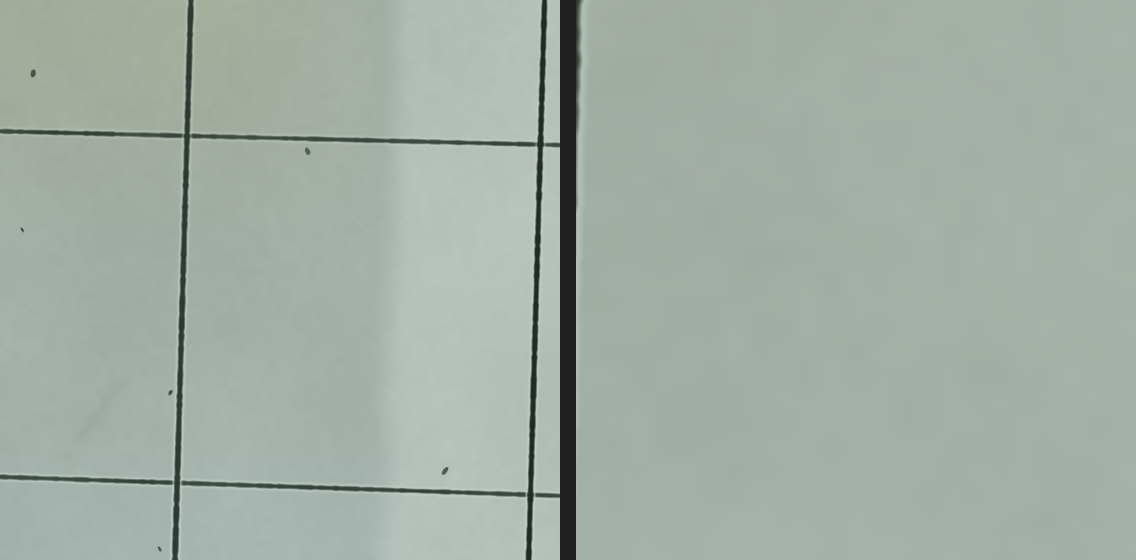
Left, the full canvas; right, a detail of the centre.
Give the GLSL for this texture, as a WebGL 2 fragment shader.

```glsl
#version 300 es
precision highp float;
// Pale grey-green wall tiles, larger than half the canvas, with thin dark joints.
// Two slightly skewed line families give the grid; value noise adds stains and
// rough joint edges, a broad sheen lights the right side, and a loop adds specks.
uniform vec2 u_resolution;
out vec4 outColor;

const vec3 GLAZE = vec3(0.635, 0.678, 0.645);
const vec3 SHEEN = vec3(0.708, 0.750, 0.727);
const vec3 OLIVE = vec3(0.640, 0.675, 0.590);
const vec3 COOL  = vec3(0.645, 0.705, 0.690);
const vec3 SMUDGE = vec3(0.55, 0.60, 0.56);
const vec3 HALO  = vec3(0.77, 0.83, 0.79);
const vec3 JOINT_DARK = vec3(0.13, 0.17, 0.14);
const vec3 JOINT_SOFT = vec3(0.26, 0.31, 0.27);
const float COLUMN_STEP = 0.6315;
const int SPECKS = 6;

// Integer-mixing hash, result in 0..1
float hash(vec2 cell) {
  uvec2 q = uvec2(ivec2(cell)) * uvec2(1597334673u, 3812015801u);
  uint n = (q.x ^ q.y) * 1597334673u;
  n = (n ^ (n >> 15)) * 2246822519u;
  n ^= n >> 13;
  return float(n >> 8) / 16777216.0;
}

float noise(vec2 p) {
  vec2 i = floor(p), f = fract(p);
  f = f * f * (3.0 - 2.0 * f);
  return mix(mix(hash(i), hash(i + vec2(1, 0)), f.x),
             mix(hash(i + vec2(0, 1)), hash(i + vec2(1, 1)), f.x), f.y);
}

float fbm(vec2 p) {
  float sum = 0.0, gain = 0.5;
  for (int i = 0; i < 5; i++) {
    sum += gain * noise(p);
    p = p * 2.03 + 17.0;
    gain *= 0.5;
  }
  return sum;
}

float segment(vec2 p, vec2 a, vec2 b) {
  vec2 d = b - a;
  return length(p - a - d * clamp(dot(p - a, d) / dot(d, d), 0.0, 1.0));
}

// Distance to the nearest whole number, scaled by the spacing
float lineDistance(float t, float spacing) {
  return abs(t - round(t)) * spacing;
}

// Dark joint with a thin bright rim on both sides
vec3 drawJoint(vec3 base, float d, float halfWidth, float soft, vec3 ink, float rim) {
  float band = smoothstep(0.0, 0.002, d - halfWidth)
             * (1.0 - smoothstep(0.002, 0.007, d - halfWidth));
  base = mix(base, HALO, band * rim);
  return mix(base, ink, 1.0 - smoothstep(halfWidth - soft, halfWidth + soft, d));
}

vec3 glaze(vec2 p, vec2 tile) {
  vec3 c = mix(GLAZE, COOL, 0.8 * (1.0 - smoothstep(0.0, 0.5, p.y)));
  float olive = smoothstep(0.55, 1.0, p.y) * (1.0 - smoothstep(0.35, 0.75, p.x));
  c = mix(c, OLIVE, 0.75 * olive);
  float edge = 0.685 + 0.02 * p.y + 0.015 * (noise(p * 7.0) - 0.5);
  c = mix(c, SHEEN, 0.9 * smoothstep(-0.03, 0.035, p.x - edge));
  c += 0.02 * exp(-30.0 * dot(p - vec2(0.86, 0.57), p - vec2(0.86, 0.57)));
  c += 0.045 * (fbm(p * 5.0 + 30.0) - 0.48);
  c += 0.012 * (noise(p * 70.0) - 0.5);
  c += 0.010 * (hash(tile + 5.0) - 0.5);
  float streak = segment(p, vec2(0.12, 0.19), vec2(0.21, 0.31));
  return mix(c, SMUDGE, 0.28 * exp(-streak * 65.0) * (0.5 + noise(p * 25.0)));
}

// Small tilted chips spread by a low-discrepancy sequence
vec3 drawSpecks(vec3 base, vec2 p, float pixel) {
  for (int i = 1; i <= SPECKS; i++) {
    float k = float(i);
    vec2 center = fract(vec2(0.53, 0.45) + k * vec2(0.7549, 0.5698));
    float size = mix(0.0035, 0.0075, hash(vec2(k, 3.0)));
    float tilt = hash(vec2(k, 9.0)) - 0.5;
    vec2 q = p - center;
    q.x = (q.x + tilt * q.y) * 1.6;
    float d = length(q) - size * (0.8 + 0.4 * noise(p * 250.0));
    float soft = max(pixel, 0.0018);
    float strength = mix(0.5, 1.0, hash(vec2(k, 21.0)));
    base = mix(base, JOINT_DARK, strength * (1.0 - smoothstep(-soft, soft, d)));
  }
  return base;
}

void main() {
  vec2 p = gl_FragCoord.xy / u_resolution;
  float pixel = 1.0 / min(u_resolution.x, u_resolution.y);

  // Skewed grid coordinates: joints lie on whole numbers
  float rowStep = 0.6172 + 0.0091 * p.x;
  vec2 grid = vec2((p.x - 0.3125 - 0.0285 * p.y) / COLUMN_STEP,
                   (p.y - 0.1484 + 0.0338 * p.x) / rowStep);
  vec2 nearest = round(grid);
  vec3 color = drawSpecks(glaze(p, floor(grid)), p, pixel);

  // Horizontal joints are thinner and softer than vertical ones
  float soft = max(pixel, 0.0022);
  float roughH = 0.0012 * (noise(vec2(p.x * 110.0, nearest.y + 8.0)) - 0.5);
  float roughV = 0.0014 * (noise(vec2(nearest.x + 8.0, p.y * 130.0)) - 0.5);
  vec3 inkH = mix(JOINT_SOFT, JOINT_DARK, 0.5 * noise(p * 12.0));
  vec3 inkV = mix(JOINT_SOFT, JOINT_DARK, 0.6 + 0.4 * nearest.x);
  float rim = mix(0.65, 0.3, p.y);
  color = drawJoint(color, lineDistance(grid.y, rowStep), 0.0036 + roughH, soft, inkH, 0.8 * rim);
  color = drawJoint(color, lineDistance(grid.x, COLUMN_STEP), 0.0046 + roughV, soft, inkV, rim);
  outColor = vec4(clamp(color, 0.0, 1.0), 1.0);
}
```
